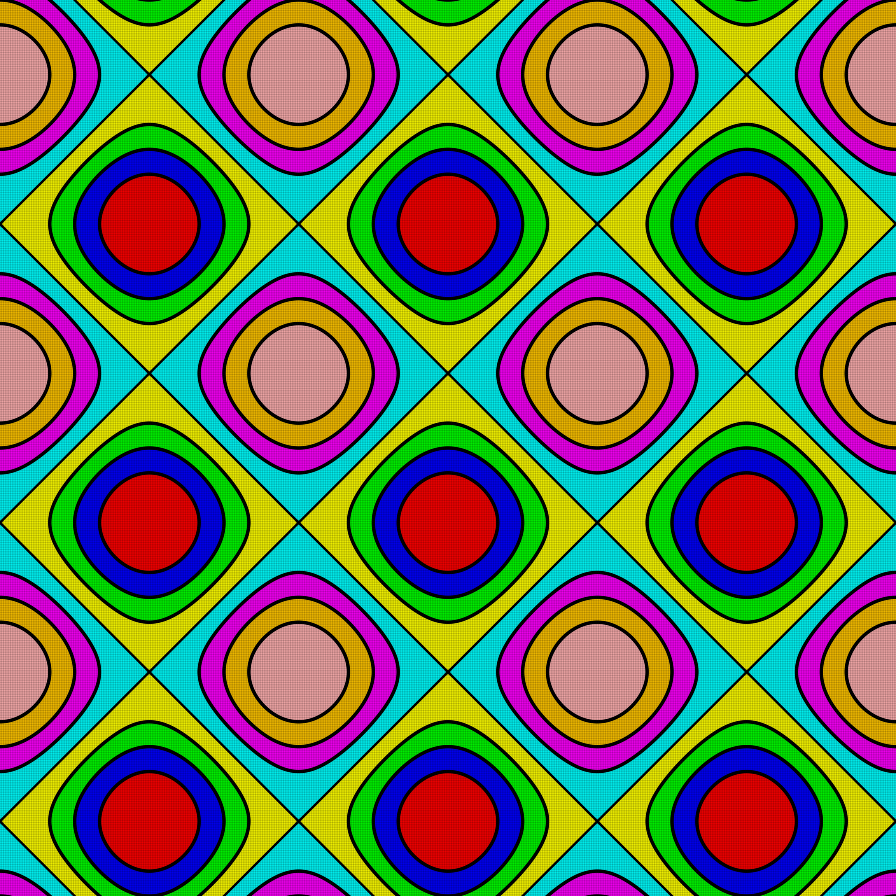
Write a three.js fragment shader that draws this pattern.

```glsl
// Contour bands of a two-way cosine field: rounded rings around alternating
// peaks and pits, parted by a diagonal lattice. Black lines follow each level
// by distance (height / slope), and a fine woven mesh dims the flat colours.

varying vec2 vUv;

const float PI = 3.14159265;

// Flat colour of each height band, from pit (-4) to peak (3)
vec3 bandColor(float band) {
  if (band < -3.5) return vec3(1.0, 0.69, 0.69);
  if (band < -2.5) return vec3(1.0, 0.77, 0.0);
  if (band < -1.5) return vec3(1.0, 0.0, 1.0);
  if (band < -0.5) return vec3(0.0, 1.0, 1.0);
  if (band < 0.5) return vec3(1.0, 1.0, 0.0);
  if (band < 1.5) return vec3(0.0, 1.0, 0.0);
  if (band < 2.5) return vec3(0.0, 0.0, 1.0);
  return vec3(1.0, 0.0, 0.0);
}

// Brightness of the mesh, fading to its mean where threads are too fine to show
float meshLight(vec2 uv, float pixel) {
  float threads = 384.0;
  float spread = PI * threads * pixel;
  float contrast = 0.09 * max(0.0, sin(min(spread, PI)) / spread);
  vec2 weave = cos(2.0 * PI * threads * uv);
  return 0.81 + contrast * (weave.x + weave.y);
}

void main() {
  float pixel = max(fwidth(vUv.x), fwidth(vUv.y));

  // Three repeats each way, with peaks a twelfth above the lower edge
  float frequency = 6.0 * PI;
  vec2 phase = frequency * (vUv - vec2(0.0, 1.0 / 12.0));
  float height = 2.0 * (cos(phase.y) - cos(phase.x));
  float slope = 2.0 * frequency * length(sin(phase));

  // Nearest contour; the extremes are left out so that no dot marks the centres
  float level = clamp(floor(height + 0.5), -3.0, 3.0);
  float lineDistance = abs(height - level) / max(slope, 0.001);

  // The straight lattice is thinner than the rings
  float halfWidth = abs(level) < 0.5 ? 0.0013 : 0.0019;
  float ink = 1.0 - smoothstep(-0.5 * pixel, 0.5 * pixel, lineDistance - halfWidth);

  vec3 color = bandColor(floor(height)) * meshLight(vUv, pixel);
  gl_FragColor = vec4(mix(color, vec3(0.0), ink), 1.0);
}
```
